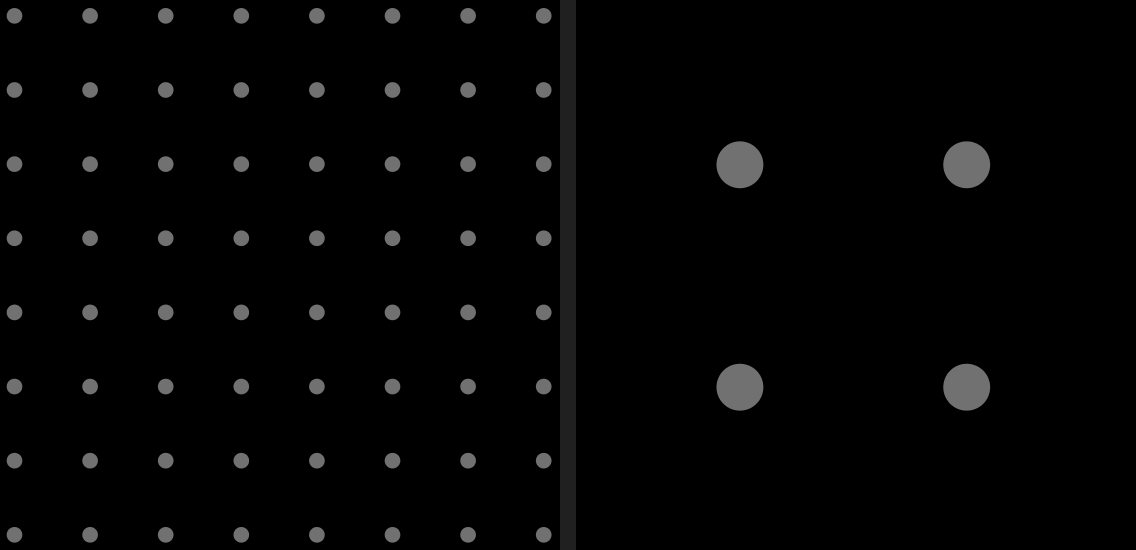
Left: the whole. Right: its middle third, enlarged.
Write a Shadertoy shader that draws this pattern.

```glsl
// Eight by eight grid of flat grey discs on black.
// The canvas is folded into one cell around the nearest disc centre,
// and a circle distance function gives the smooth edge.

#define FIRST_CENTER vec2(0.0259, 0.0276)  // lower left disc, share of canvas
#define PITCH vec2(0.1350, 0.1348)         // spacing, share of canvas
#define RADIUS 0.0142                      // share of canvas height
#define DOT_COLOR vec3(0.447, 0.443, 0.443)
#define BACKGROUND vec3(0.0)

// Signed distance to a circle at the origin
float circleDistance(vec2 p, float radius) {
    return length(p) - radius;
}

// Offset from the nearest grid centre, in canvas shares
vec2 nearestCenterOffset(vec2 uv) {
    vec2 cell = (uv - FIRST_CENTER) / PITCH;
    return (fract(cell + 0.5) - 0.5) * PITCH;
}

void mainImage(out vec4 fragColor, in vec2 fragCoord) {
    vec2 uv = fragCoord / iResolution.xy;

    // Undo the canvas aspect so the discs stay round
    vec2 aspect = vec2(iResolution.x / iResolution.y, 1.0);
    float d = circleDistance(nearestCenterOffset(uv) * aspect, RADIUS);

    // One pixel wide edge
    float pixel = 1.0 / iResolution.y;
    float coverage = clamp(0.5 - d / pixel, 0.0, 1.0);

    fragColor = vec4(mix(BACKGROUND, DOT_COLOR, coverage), 1.0);
}
```
